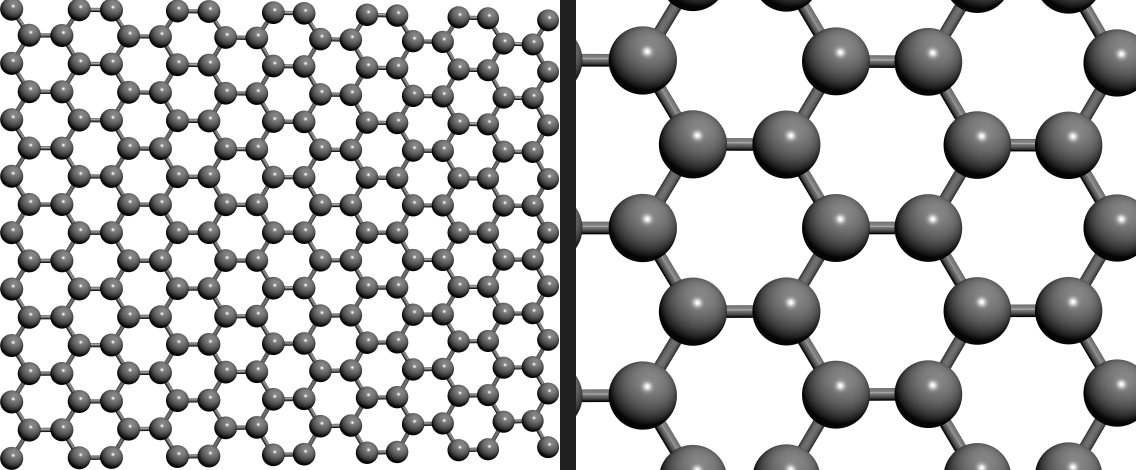
Left: the whole. Right: its middle third, enlarged.
Write a Shadertoy shader that draws this pattern.

```glsl
// Lengths are fractions of the canvas width
const float FIRST_X = 0.0814;       // centre of the first atom pair
const float MID_Y = 0.4238;         // height of the middle row
const float COLUMN_STEP = 0.1789;   // cell width at the near side
const float ROW_STEP = 0.10065;     // cell height at the near side
const float X_RECEDE = 0.012;       // narrowing of cells toward the right
const vec2 Y_RECEDE = vec2(0.0039, 0.00097);
const float TOP_SAG = 0.004;        // inward shift of the top edge row
const float PAIR_HALF = 0.163;      // half bond length in cells
const float ATOM_RADIUS = 0.0205;
const float BOND_RADIUS = 0.0038;
const vec2 COLUMN_LIMITS = vec2(-0.4, 5.4);
const float ROW_LIMIT = 4.1;
const float AMBIENT = 0.02;
const float DIFFUSE = 0.5;
const float GLOSS = 0.5;
const float SHININESS = 120.0;
const vec3 LIGHT = vec3(0.25, 0.5, 0.83);
const vec3 BACKGROUND = vec3(1.0);

float depthScale(float u) {
    return 1.0 - Y_RECEDE.x * u - Y_RECEDE.y * u * u;
}

// Lattice cell coordinates to canvas position
vec2 project(vec2 cell) {
    float x = FIRST_X + COLUMN_STEP * cell.x / (1.0 + X_RECEDE * cell.x);
    float y = MID_Y + ROW_STEP * cell.y * depthScale(cell.x);
    return vec2(x, y - TOP_SAG * smoothstep(3.5, 4.0, cell.y));
}

vec2 unproject(vec2 p) {
    float t = (p.x - FIRST_X) / COLUMN_STEP;
    float u = t / (1.0 - X_RECEDE * t);
    return vec2(u, (p.y - MID_Y) / (ROW_STEP * depthScale(u)));
}

bool inSheet(vec2 cell) {
    return cell.x > COLUMN_LIMITS.x && cell.x < COLUMN_LIMITS.y
        && abs(cell.y) < ROW_LIMIT;
}

// Lit grey of a rounded surface; n is the in-plane part of its normal
float shade(vec2 n) {
    vec3 normal = normalize(vec3(n, sqrt(max(0.0, 1.0 - dot(n, n)))));
    vec3 light = normalize(LIGHT);
    vec3 halfway = normalize(light + vec3(0.0, 0.0, 1.0));
    float glint = pow(max(dot(normal, halfway), 0.0), SHININESS);
    return AMBIENT + DIFFUSE * max(dot(normal, light), 0.0) + GLOSS * glint;
}

float coverage(float signedDistance) {
    return clamp(0.5 - signedDistance * iResolution.x, 0.0, 1.0);
}

// Layers hold grey in x and opacity in y
void addBond(inout vec2 layer, vec2 p, vec2 cellA, vec2 cellB) {
    if (!inSheet(cellA) || !inSheet(cellB)) return;
    vec2 a = project(cellA);
    vec2 axis = project(cellB) - a;
    float along = clamp(dot(p - a, axis) / dot(axis, axis), 0.0, 1.0);
    vec2 offset = p - a - axis * along;
    float radius = BOND_RADIUS * depthScale(cellA.x);
    float cover = coverage(length(offset) - radius);
    if (cover > layer.y) layer = vec2(shade(offset / radius), cover);
}

void addAtom(inout vec2 layer, vec2 p, vec2 cell) {
    if (!inSheet(cell)) return;
    vec2 offset = p - project(cell);
    float radius = ATOM_RADIUS * depthScale(cell.x);
    float cover = coverage(length(offset) - radius);
    if (cover > layer.y) layer = vec2(shade(offset / radius), cover);
}

void mainImage(out vec4 fragColor, in vec2 fragCoord) {
    vec2 p = fragCoord / iResolution.x;
    ivec2 base = ivec2(floor(2.0 * unproject(p)));
    vec2 bonds = vec2(0.0);
    vec2 atoms = vec2(0.0);

    // Atom pairs sit on alternate points of a half-cell grid
    for (int j = -1; j <= 2; j++) {
        for (int i = -1; i <= 2; i++) {
            ivec2 id = base + ivec2(i, j);
            if (((id.x + id.y) & 1) == 0) continue;
            vec2 center = 0.5 * vec2(id);
            vec2 left = center - vec2(PAIR_HALF, 0.0);
            vec2 right = center + vec2(PAIR_HALF, 0.0);
            addBond(bonds, p, left, right);
            addBond(bonds, p, right, left + vec2(0.5, 0.5));
            addBond(bonds, p, right, left + vec2(0.5, -0.5));
            addAtom(atoms, p, left);
            addAtom(atoms, p, right);
        }
    }

    // Atoms cover the bond ends
    vec3 color = mix(BACKGROUND, vec3(bonds.x), bonds.y);
    color = mix(color, vec3(atoms.x), atoms.y);
    fragColor = vec4(color, 1.0);
}
```
